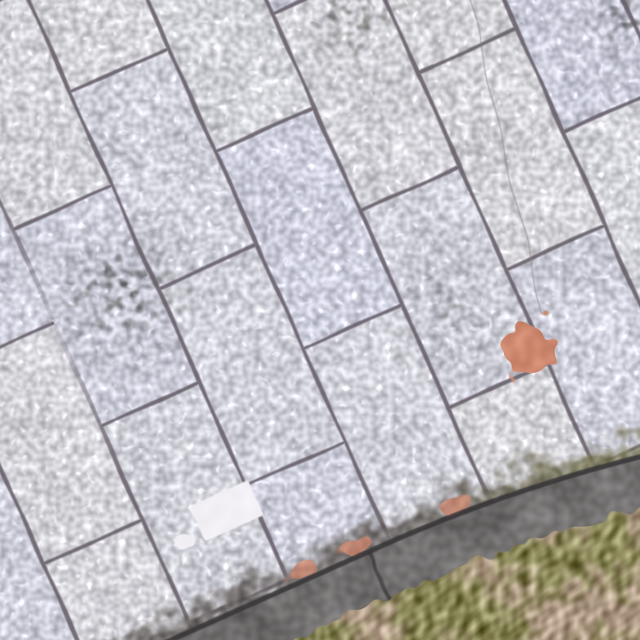
This texture is drawn by a Shadertoy shader. Its source:

```glsl
// Tilted running-bond granite paving beside a curb and dry grass.
// The canvas is rotated to slab axes; each column slides by a fixed step.
// Gradient noise adds grain, stains, wobbling joints and ragged litter.

#define SLAB vec2(0.1695, 0.3366)     // slab width and length
#define ORIGIN vec2(-0.298, 0.159)    // corner of the first slab
#define STAGGER 0.177                 // slide from column to column
#define AXIS vec2(0.913, -0.408)      // direction across the columns
#define JOINT 0.0031                  // half width of the joints
#define SOFT 0.0022                   // edge softness
#define GRAIN 0.21                    // contrast of the granite
#define CURB_START 1.022              // curb position along the slabs
#define CURB_WIDTH 0.079
#define STONE vec3(0.815, 0.815, 0.852)
#define JOINT_COLOR vec3(0.40, 0.37, 0.41)
#define LEAF_COLOR vec3(0.80, 0.53, 0.43)

float hash(vec2 p) {
    vec3 a = fract(vec3(p.xyx) * 0.1031);
    a += dot(a, a.yzx + 33.33);
    return fract((a.x + a.y) * a.z);
}

float corner(vec2 cell, vec2 offset) {
    float angle = 6.2832 * hash(cell);
    return dot(vec2(cos(angle), sin(angle)), offset);
}

// Gradient noise, roughly -0.7 to 0.7
float noise(vec2 p) {
    vec2 i = floor(p), f = p - i, e = vec2(1.0, 0.0);
    vec2 w = f * f * f * (f * (f * 6.0 - 15.0) + 10.0);
    return mix(mix(corner(i, f), corner(i + e, f - e), w.x),
               mix(corner(i + e.yx, f - e.yx), corner(i + 1.0, f - 1.0), w.x), w.y);
}

// Smooth coverage of the region where the distance is negative
float cover(float d) {
    float s = max(SOFT, 0.8 / iResolution.y);
    return 1.0 - smoothstep(-s, s, d);
}

float ragged(vec2 d, float radius, vec2 p) {
    return cover(length(d) - radius * (1.0 + 0.9 * noise(p * 38.0)));
}

float box(vec2 d, vec2 halfSize) {
    vec2 e = abs(d) - halfSize;
    return length(max(e, 0.0)) + min(max(e.x, e.y), 0.0);
}

float stain(vec2 d, float radius) {
    return exp(-dot(d, d) / (radius * radius));
}

vec3 paving(vec2 p, vec2 s) {
    vec2 w = s + 0.003 * vec2(noise(p * 9.0), noise(p * 9.0 + 40.0)) - ORIGIN;
    float column = floor(w.x / SLAB.x);
    vec2 grid = vec2(w.x, w.y - column * STAGGER) / SLAB;
    vec2 gap = (0.5 - abs(fract(grid) - 0.5)) * SLAB;
    float tone = hash(floor(grid) + 17.0);

    // Granite grain, with a slightly different tint on each slab
    vec3 color = STONE + (tone - 0.5) * vec3(0.035, 0.03, -0.015);
    color += GRAIN * (noise(p * 98.0) + 0.65 * noise(p * 49.0 + 7.0) + 0.3 * noise(p * 11.0));
    color += 0.13 * smoothstep(0.25, 0.55, noise(p * 75.0 + 90.0));

    // Speckled grey stains
    float dirt = stain(p - vec2(0.19, 0.46), 0.085) + stain(p - vec2(0.56, 0.02), 0.06)
               + stain(p - vec2(0.99, 0.02), 0.06) + 0.5 * stain(p - vec2(0.73, 0.48), 0.08);
    color -= vec3(0.36, 0.36, 0.40) * dirt * smoothstep(-0.15, 0.5, noise(p * 62.0 + 5.0));

    // Joints, nearly filled along one stretch, and a hairline crack
    float width = JOINT * (1.0 + 0.5 * noise(p * 14.0));
    float filled = 1.0 - 0.75 * stain((s - vec2(-0.13, 0.50)) * vec2(2.0, 0.6), 0.09);
    float line = max(cover(gap.x - width) * filled, cover(gap.y - width * 0.9));
    color = mix(color, JOINT_COLOR, 0.88 * line);
    float crack = abs(p.x - 0.735 - 0.23 * p.y + 0.008 * noise(p * 12.0)) - 0.001;
    color = mix(color, vec3(0.52), 0.55 * cover(crack) * step(p.y, 0.49));
    return color;
}

vec3 grass(vec2 p) {
    float blades = noise(p * vec2(75.0, 38.0)) + 0.8 * noise(mat2(0.8, 0.6, -0.6, 0.8) * p * vec2(40.0, 90.0));
    float dry = smoothstep(-0.25, 0.4, noise(p * 11.0 + 3.0) + 0.5 * noise(p * 40.0) + 0.7 * (p.x - 0.75));
    vec3 color = mix(vec3(0.53, 0.52, 0.34), vec3(0.68, 0.60, 0.52), dry);
    return color + 0.28 * blades;
}

void mainImage(out vec4 fragColor, in vec2 fragCoord) {
    vec2 p = fragCoord / iResolution.y;
    p.y = 1.0 - p.y;                                     // measured from the top
    vec2 s = vec2(dot(p, AXIS), dot(p, vec2(-AXIS.y, AXIS.x)));
    float bend = max(s.x - 0.195, 0.0);
    float edge = s.y - CURB_START - 0.207 * bend * bend; // past the curb line
    vec3 color = paving(p, s);

    // Soil and moss gathered before the curb
    float soil = smoothstep(-0.052, -0.012, edge + 0.04 * noise(p * 22.0) + 0.025 * noise(p * 60.0));
    vec3 soilColor = mix(vec3(0.42, 0.40, 0.39), vec3(0.47, 0.46, 0.33), smoothstep(0.6, 1.0, p.x));
    color = mix(color, soilColor + 0.25 * noise(p * 70.0), 0.88 * soil);

    // Fallen leaves: one on the slabs, a few caught in the soil
    color = mix(color, LEAF_COLOR + 0.12 * noise(p * 45.0), ragged(p - vec2(0.825, 0.545), 0.041, p));
    for (float i = 0.0; i < 3.0; i++) {
        vec2 d = vec2(s.x - 0.07 - 0.05 * i - 0.038 * i * i, edge + 0.014);
        color = mix(color, LEAF_COLOR + 0.2 * noise(p * 60.0), 0.8 * ragged(d * vec2(0.5, 1.2), 0.014, p));
    }

    // White paper scraps
    vec2 d = p - vec2(0.354, 0.798);
    float paper = cover(box(vec2(dot(d, AXIS), dot(d, vec2(-AXIS.y, AXIS.x))), vec2(0.046, 0.026)) - 0.004);
    paper = max(paper, ragged(p - vec2(0.282, 0.845), 0.016, p));
    color = mix(color, vec3(0.95, 0.94, 0.96) + 0.03 * noise(p * 40.0), paper);

    // Curb with a dark upper seam and one cross joint, then grass
    vec3 curb = vec3(0.44, 0.43, 0.43) + 0.12 * noise(p * 13.0) + 0.11 * noise(p * 65.0);
    curb *= 1.0 - 0.35 * cover(abs(s.x - 0.174 + 0.006 * noise(p * 30.0)) - 0.003);
    color = mix(color, curb, cover(-edge));
    color = mix(color, vec3(0.21, 0.20, 0.21), 0.85 * cover(abs(edge) - 0.004));
    color = mix(color, grass(p), cover(CURB_WIDTH - edge + 0.018 * noise(p * 35.0)));
    fragColor = vec4(clamp(color, 0.0, 1.0), 1.0);
}
```
